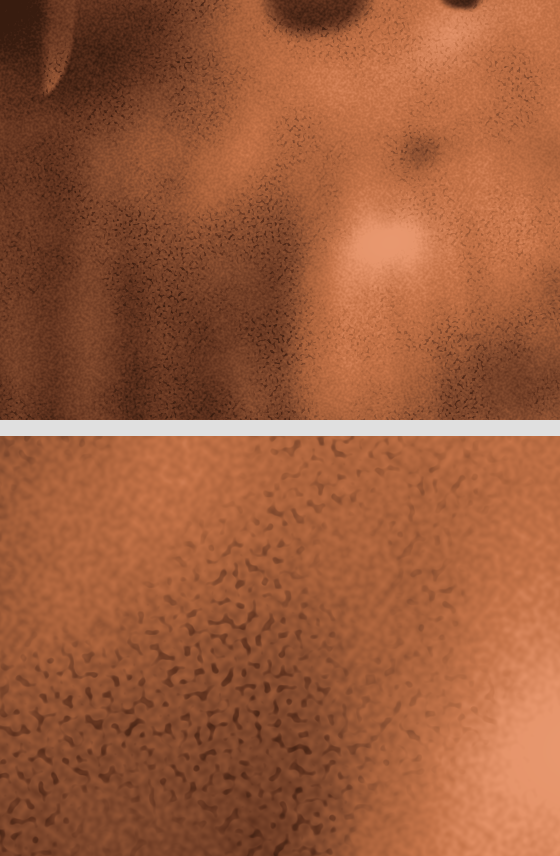
Top: the whole. Bottom: its middle third, enlarged.
Give the GLSL for this texture, as a WebGL 1 fragment shader.

```glsl
precision highp float;
uniform vec2 u_resolution;

#define GRAIN_SCALE 165.0
#define GRAIN_DEPTH 0.15
#define SPECK_DEPTH 0.24
#define MOTTLE_SCALE 4.5
#define MOTTLE_DEPTH 0.13
#define STREAK_DEPTH 0.10
#define SHADE_TONE 0.21
#define LIT_TONE 0.72

const vec3 UMBER = vec3(0.22, 0.11, 0.06);
const vec3 BROWN = vec3(0.38, 0.20, 0.12);
const vec3 RUST = vec3(0.51, 0.29, 0.18);
const vec3 COPPER = vec3(0.66, 0.38, 0.23);
const vec3 ORANGE = vec3(0.77, 0.45, 0.28);
const vec3 PEACH = vec3(0.89, 0.56, 0.39);

vec2 hashGradient(vec2 cell) {
  vec3 h = fract(cell.xyx * vec3(0.1031, 0.1030, 0.0973));
  h += dot(h, h.yzx + 33.33);
  float angle = 6.2832 * fract((h.x + h.y) * h.z);
  return vec2(cos(angle), sin(angle));
}

float gradientNoise(vec2 p) {
  vec2 i = floor(p), f = fract(p);
  vec2 u = f * f * f * (f * (f * 6.0 - 15.0) + 10.0);
  vec2 e = vec2(1.0, 0.0);
  float low = mix(dot(hashGradient(i), f),
                  dot(hashGradient(i + e.xy), f - e.xy), u.x);
  float high = mix(dot(hashGradient(i + e.yx), f - e.yx),
                   dot(hashGradient(i + e.xx), f - e.xx), u.x);
  return 1.4 * mix(low, high, u.y);
}

float fbm(vec2 p) {
  float sum = 0.0, weight = 0.6;
  for (int i = 0; i < 4; i++) {
    sum += weight * gradientNoise(p);
    p = mat2(1.6, 1.2, -1.2, 1.6) * p + 7.3;
    weight *= 0.5;
  }
  return sum;
}

// Offset from a centre, turned by an angle and scaled to unit radii
vec2 local(vec2 p, vec2 centre, vec2 radii, float angle) {
  vec2 d = p - centre;
  float c = cos(angle), s = sin(angle);
  return vec2(c * d.x + s * d.y, c * d.y - s * d.x) / radii;
}

float glow(vec2 p, vec2 centre, vec2 radii, float angle) {
  vec2 q = local(p, centre, radii, angle);
  return exp(-dot(q, q));
}

float dent(vec2 p, vec2 centre, vec2 radii) {
  return 1.0 - smoothstep(0.55, 1.15, length(local(p, centre, radii, 0.0)));
}

// Lit flap that narrows to a crisp tip at its lower end
float foldLight(vec2 p) {
  float h = p.y - 0.768;
  float right = 0.112 + 0.075 * (1.0 - exp(-max(h, 0.0) / 0.07));
  float inside = smoothstep(0.09, 0.125, p.x + 0.12 * max(0.04 - h, 0.0));
  inside *= 1.0 - smoothstep(-0.012, 0.005, p.x - right);
  return inside * smoothstep(0.0, 0.018, h) * (0.25 + 0.75 * exp(-h * h / 0.016));
}

vec3 copperRamp(float tone) {
  float t = clamp(tone, 0.0, 1.0) * 5.0;
  vec3 c = mix(UMBER, BROWN, clamp(t, 0.0, 1.0));
  c = mix(c, RUST, clamp(t - 1.0, 0.0, 1.0));
  c = mix(c, COPPER, clamp(t - 2.0, 0.0, 1.0));
  c = mix(c, ORANGE, clamp(t - 3.0, 0.0, 1.0));
  return mix(c, PEACH, clamp(t - 4.0, 0.0, 1.0));
}

void main() {
  vec2 p = gl_FragCoord.xy / u_resolution.y;
  vec2 w = p + 0.03 * vec2(fbm(p * 4.0), fbm(p * 4.0 + 19.0));

  // Light falling from the upper right
  float tone = mix(SHADE_TONE, LIT_TONE, smoothstep(0.1, 1.0, w.x + 0.45 * (w.y - 0.5)));

  // Raised, smooth highlights
  float shine = glow(w, vec2(0.92, 0.43), vec2(0.12, 0.09), 0.3);
  shine += 0.8 * glow(w, vec2(1.08, 0.91), vec2(0.13, 0.06), 0.6);
  tone += 0.24 * shine;
  tone += 0.21 * glow(w, vec2(0.86, 0.20), vec2(0.13, 0.30), -0.15);
  tone += 0.17 * glow(w, vec2(0.54, 0.57), vec2(0.07, 0.16), -0.4);
  tone += 0.14 * glow(w, vec2(0.30, 0.57), vec2(0.12, 0.20), 0.0);
  tone += 0.08 * glow(w, vec2(0.85, 0.82), vec2(0.30, 0.12), 0.3);
  tone += 0.10 * glow(w, vec2(1.20, 0.45), vec2(0.15, 0.12), 0.0);

  // Broad shadows and hollows
  tone -= 0.30 * glow(w, vec2(0.32, 0.92), vec2(0.22, 0.17), 0.4);
  tone -= 0.30 * glow(w, vec2(0.02, 0.98), vec2(0.13, 0.14), 0.0);
  tone -= 0.22 * glow(w, vec2(0.67, 0.36), vec2(0.09, 0.27), -0.45);
  tone -= 0.42 * glow(w, vec2(1.24, 0.08), vec2(0.26, 0.15), 0.25);
  tone -= 0.22 * glow(w, vec2(1.35, 0.62), vec2(0.12, 0.07), -0.3);
  tone -= 0.20 * glow(w, vec2(1.34, 0.32), vec2(0.11, 0.06), 0.2);
  tone -= 0.30 * glow(w, vec2(1.01, 0.63), vec2(0.06, 0.04), 0.4);
  tone -= 0.15 * glow(w, vec2(1.115, 0.20), vec2(0.025, 0.01), 0.0);
  tone += 0.42 * foldLight(p);
  tone = mix(tone, 0.06, 0.92 * dent(w, vec2(0.75, 1.01), vec2(0.13, 0.10)));
  tone = mix(tone, 0.04, dent(w, vec2(1.105, 1.01), vec2(0.06, 0.04)));

  // Cloudy staining and faint upright streaks
  float mottle = fbm(p * MOTTLE_SCALE + 3.7);
  float streak = gradientNoise(vec2(p.x * 11.0 + p.y, p.y * 1.5));
  tone += MOTTLE_DEPTH * mottle + STREAK_DEPTH * streak * (1.0 - smoothstep(0.4, 0.9, p.y));

  // Fine nap with dark specks, worn away on the highlights
  float rough = 1.0 - 0.65 * clamp(shine, 0.0, 1.0);
  vec2 g = mat2(0.8, 0.6, -0.6, 0.8) * p * GRAIN_SCALE;
  float grain = 0.65 * gradientNoise(g) + 0.35 * gradientNoise(g * 0.47 + 31.0);
  float specks = smoothstep(0.12, 0.55, gradientNoise(g * 0.8 + 57.0));
  float patches = smoothstep(0.35, -0.35, mottle) * smoothstep(0.0, 0.35, tone);
  tone += rough * (GRAIN_DEPTH * grain - SPECK_DEPTH * specks * patches + 0.02);

  vec3 color = copperRamp(tone) + vec3(0.02, 0.035, 0.045) * clamp(shine, 0.0, 1.0);
  gl_FragColor = vec4(color, 1.0);
}
```
